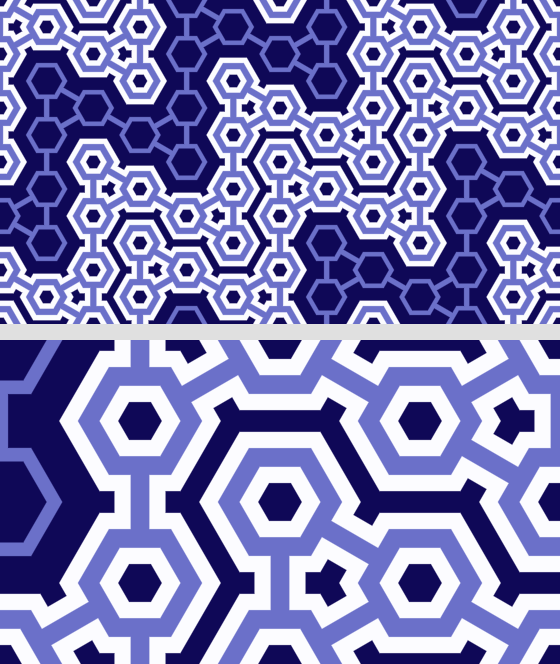
Top: the whole. Bottom: its middle third, enlarged.
Give the GLSL for this pattern, as a Shadertoy shader.

```glsl
const vec3 NAVY = vec3(0.06, 0.03, 0.34);
const vec3 PERIWINKLE = vec3(0.42, 0.44, 0.79);
const vec3 WHITE = vec3(0.99, 0.99, 1.0);

// Lattice step: one column by half a row, neighbours are one unit apart
const vec2 STEP = vec2(0.8660254, 0.5);

float wrapIndex(float i, float count) {
    return floor(mod(i + 0.5, count));
}

// Centre of the hexagonal cell that holds p
vec2 cellCentre(vec2 p) {
    vec2 grid = 2.0 * STEP;
    vec2 a = floor(p / grid + 0.5) * grid;
    vec2 b = (floor(p / grid) + 0.5) * grid;
    return distance(p, a) < distance(p, b) ? a : b;
}

// Each zigzag chain owns a third of the cells; returns 0, 1 or 2
float chainOf(vec2 id) {
    float column = wrapIndex(id.x - 1.0, 3.0);
    float diagonal = (id.x - id.y - 4.0) * 0.5;
    float place = wrapIndex(diagonal - 2.0 * column, 6.0);
    return wrapIndex(column + max(0.0, place - 3.0), 3.0);
}

// Apothem of the flat-topped hexagon through p
float hexRadius(vec2 p) {
    p = abs(p);
    return max(p.y, dot(p, STEP));
}

// Distance to the axes of the links leading to cells of the same chain
float linkDistance(vec2 p, vec2 id, float chain) {
    float nearest = 1.0;
    for (int i = 0; i < 6; i++) {
        float angle = radians(30.0 + 60.0 * float(i));
        vec2 dir = vec2(cos(angle), sin(angle));
        vec2 neighbour = id + floor(dir / STEP + 0.5);
        if (chainOf(neighbour) == chain && dot(p, dir) > 0.0)
            nearest = min(nearest, abs(p.x * dir.y - p.y * dir.x));
    }
    return nearest;
}

// Signed distance to a ring joined with its links
float network(float radius, float link, float ringRadius, float ringHalf, float linkHalf) {
    float ring = abs(radius - ringRadius) - ringHalf;
    return min(ring, max(link - linkHalf, ringRadius - radius));
}

float coverage(float dist, float soft) {
    return 1.0 - smoothstep(-soft, soft, dist);
}

void mainImage(out vec4 fragColor, in vec2 fragCoord) {
    // Twelve columns and six rows fill the canvas
    vec2 p = fragCoord / iResolution.xy * 12.0 * STEP;
    float soft = 0.8 * 6.0 / iResolution.y;

    vec2 centre = cellCentre(p);
    vec2 id = floor(centre / STEP + 0.5);
    vec2 local = p - centre;
    float chain = chainOf(id);
    float radius = hexRadius(local);
    float link = linkDistance(local, id, chain);

    // Two chains wear a white border, the third lies bare on navy
    vec3 color = NAVY;
    float line;
    if (chain > 0.5) {
        float border = network(radius, link, 0.275, 0.158, 0.158);
        color = mix(color, WHITE, coverage(border, soft));
        line = network(radius, link, 0.275, 0.058, 0.058);
    } else {
        line = network(radius, link, 0.292, 0.042, 0.05);
    }
    color = mix(color, PERIWINKLE, coverage(line, soft));

    fragColor = vec4(color, 1.0);
}
```
